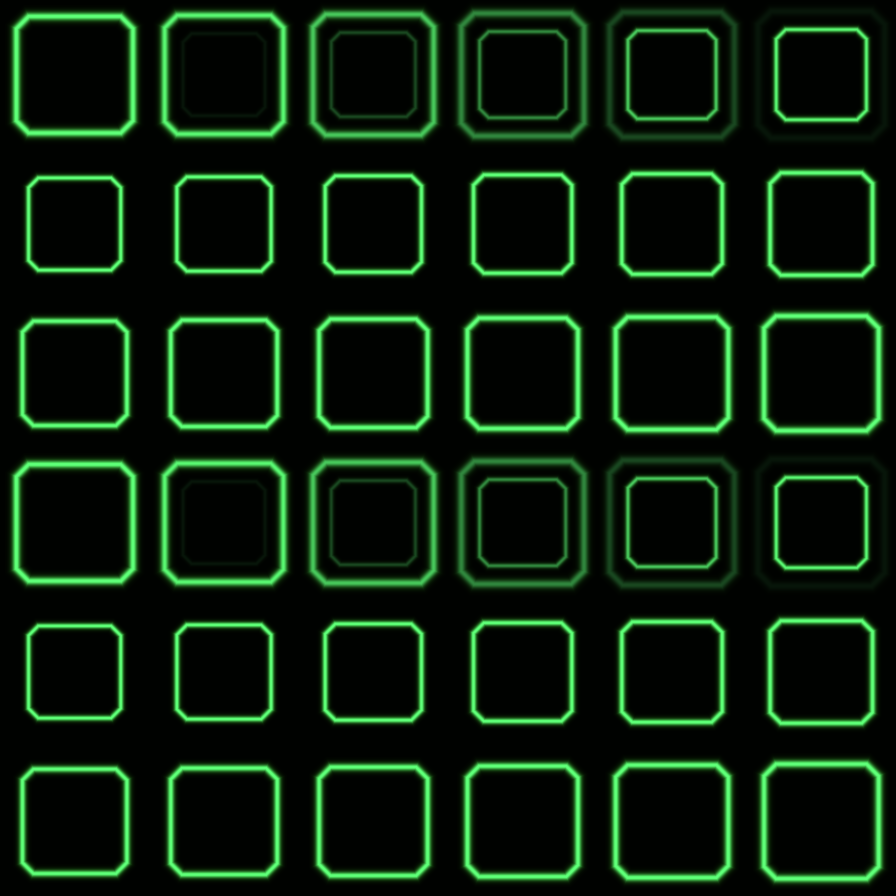
Write a WebGL 1 fragment shader that draws this pattern.

```glsl
precision mediump float;
// A 6 by 6 sheet of glowing green chamfered squares, read row by row from the top.
// Each cell is one step of an 18-step cycle: a ring grows and thickens with age,
// then fades out while the next small ring fades in inside it.

uniform vec2 u_resolution;

// Approximate signed distance to a square with cut corners.
float chamferedSquare(vec2 p, float halfSize) {
  vec2 q = abs(p);
  float side = max(q.x, q.y) - halfSize;
  float corner = (q.x + q.y - 1.79 * halfSize) * 0.7071;
  return max(side, corner);
}

// Pale core over a wider, purer green halo; age is counted in steps.
vec3 glowRing(vec2 p, float age) {
  float halfSize = 0.268 + 0.0068 * age;
  float thickness = pow(halfSize / 0.36, 1.6) / 128.0;
  float d = chamferedSquare(p, halfSize) / thickness;
  float core = 0.7 * exp(-d * d / 6.25);
  float halo = 0.35 * exp(-d * d / 17.6);
  return core * vec3(0.4, 1.0, 0.64) + halo * vec3(0.28, 1.0, 0.1);
}

void main() {
  // Cell grid, with row zero at the top
  vec2 grid = gl_FragCoord.xy / u_resolution * 6.0;
  vec2 cell = floor(grid);
  vec2 p = fract(grid) - 0.5;
  float stepIndex = floor(mod((5.0 - cell.y) * 6.0 + cell.x + 0.5, 18.0));

  // Cross-fade the young ring with the one from the previous cycle
  float fade = smoothstep(0.0, 6.0, stepIndex);
  vec3 color = vec3(0.0, 0.006, 0.0);
  color += glowRing(p, stepIndex) * fade;
  color += glowRing(p, stepIndex + 18.0) * (1.0 - fade);

  gl_FragColor = vec4(min(color, 1.0), 1.0);
}
```
